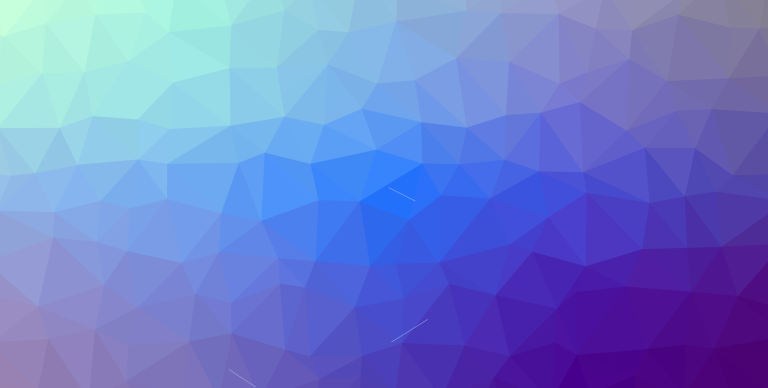
Give the GLSL for this background, as a Shadertoy shader.

```glsl
// Low-poly backdrop: a jittered grid of points is split into flat triangles,
// each filled with the colour of a smooth five-by-five gradient at its centre.
// Colours run from mint (upper left) through clear blue to deep violet.

const float CELL = 0.117;    // grid spacing, in canvas heights
const float JITTER = 0.66;   // full range of point displacement, in cells
const float TINT = 0.022;    // brightness variation between facets

float hash(vec2 p) {
    return fract(sin(dot(p, vec2(127.1, 311.7))) * 43758.5453);
}

// Displaced grid point, in cell units
vec2 meshPoint(vec2 id) {
    vec2 offset = vec2(hash(id), hash(id + 37.2)) - 0.5;
    return id + JITTER * offset;
}

// Five evenly spaced colour stops
vec3 ramp(float t, vec3 a, vec3 b, vec3 c, vec3 d, vec3 e) {
    float s = clamp(t, 0.0, 1.0) * 4.0;
    vec3 col = mix(a, b, clamp(s, 0.0, 1.0));
    col = mix(col, c, clamp(s - 1.0, 0.0, 1.0));
    col = mix(col, d, clamp(s - 2.0, 0.0, 1.0));
    return mix(col, e, clamp(s - 3.0, 0.0, 1.0));
}

// Horizontal ramps blended from the bottom of the canvas to the top
vec3 gradient(vec2 uv) {
    vec3 bottom = ramp(uv.x, vec3(0.60, 0.50, 0.68), vec3(0.48, 0.44, 0.72),
        vec3(0.30, 0.23, 0.69), vec3(0.28, 0.00, 0.55), vec3(0.29, 0.00, 0.42));
    vec3 low = ramp(uv.x, vec3(0.60, 0.57, 0.79), vec3(0.47, 0.52, 0.84),
        vec3(0.27, 0.33, 0.84), vec3(0.30, 0.10, 0.67), vec3(0.31, 0.04, 0.50));
    vec3 middle = ramp(uv.x, vec3(0.57, 0.72, 0.91), vec3(0.43, 0.65, 0.95),
        vec3(0.13, 0.46, 1.00), vec3(0.28, 0.30, 0.85), vec3(0.30, 0.25, 0.65));
    vec3 high = ramp(uv.x, vec3(0.68, 0.94, 0.88), vec3(0.59, 0.87, 0.90),
        vec3(0.46, 0.67, 0.93), vec3(0.47, 0.46, 0.80), vec3(0.44, 0.40, 0.62));
    vec3 top = ramp(uv.x, vec3(0.78, 1.00, 0.86), vec3(0.65, 0.96, 0.88),
        vec3(0.56, 0.74, 0.88), vec3(0.58, 0.58, 0.77), vec3(0.52, 0.50, 0.56));
    return ramp(uv.y, bottom, low, middle, high, top);
}

// Signed distance to the line a-b, positive on its left
float edgeDistance(vec2 p, vec2 a, vec2 b) {
    vec2 e = b - a, d = p - a;
    return (e.x * d.y - e.y * d.x) / length(e);
}

// Facet colour in rgb, premultiplied by its smooth coverage in a
vec4 facet(vec2 p, vec2 a, vec2 b, vec2 c, float pixel, float aspect) {
    float inside = min(edgeDistance(p, a, b),
        min(edgeDistance(p, b, c), edgeDistance(p, c, a)));
    float cover = clamp(inside / pixel + 0.5, 0.0, 1.0);
    if (cover <= 0.0) return vec4(0.0);
    vec2 centre = (a + b + c) / 3.0;
    vec3 col = gradient(centre * CELL / vec2(aspect, 1.0));
    col += TINT * (hash(centre) - 0.5);
    return vec4(col, 1.0) * cover;
}

// Smooth thin segment
float hairline(vec2 p, vec2 a, vec2 b, float pixel) {
    vec2 d = p - a, e = b - a;
    float t = clamp(dot(d, e) / dot(e, e), 0.0, 1.0);
    return 1.0 - smoothstep(0.0, 0.0012 + 0.5 * pixel, length(d - e * t));
}

void mainImage(out vec4 fragColor, in vec2 fragCoord) {
    float pixel = 1.0 / iResolution.y;
    float aspect = iResolution.x * pixel;
    vec2 p = fragCoord * pixel;
    vec2 q = p / CELL;
    float soft = pixel / CELL;

    // Base fill keeps the weighted average defined everywhere
    vec4 sum = vec4(gradient(p / vec2(aspect, 1.0)), 1.0) * 0.001;

    // Nearby quads, each cut along its shorter diagonal
    for (int j = -1; j <= 1; j++) {
        for (int i = -1; i <= 1; i++) {
            vec2 id = floor(q) + vec2(i, j);
            vec2 a = meshPoint(id);
            vec2 b = meshPoint(id + vec2(1.0, 0.0));
            vec2 c = meshPoint(id + vec2(1.0, 1.0));
            vec2 d = meshPoint(id + vec2(0.0, 1.0));
            if (distance(a, c) < distance(b, d)) {
                sum += facet(q, a, b, c, soft, aspect);
                sum += facet(q, a, c, d, soft, aspect);
            } else {
                sum += facet(q, a, b, d, soft, aspect);
                sum += facet(q, b, c, d, soft, aspect);
            }
        }
    }
    vec3 col = sum.rgb / sum.a;

    // Faint bright seams between a few facets
    float seam = hairline(p, vec2(1.003, 0.516), vec2(1.070, 0.482), pixel);
    seam = max(seam, hairline(p, vec2(1.010, 0.119), vec2(1.101, 0.176), pixel));
    seam = max(seam, hairline(p, vec2(0.591, 0.047), vec2(0.658, 0.003), pixel));
    col = mix(col, vec3(0.65, 0.75, 0.95), 0.45 * seam);

    fragColor = vec4(clamp(col, 0.0, 1.0), 1.0);
}
```
